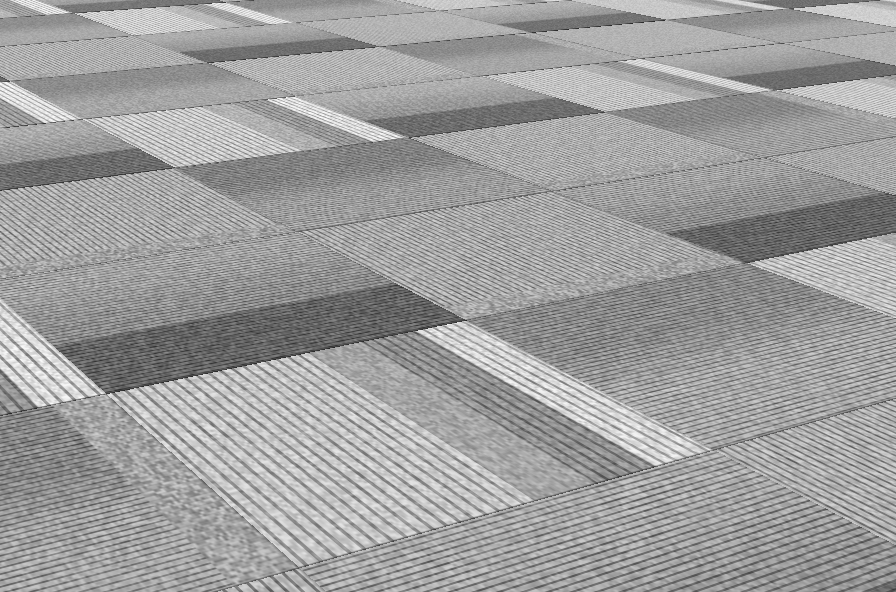
Give the GLSL for this texture, as a Shadertoy shader.

```glsl
const float PALE_THREADS = 33.0;        // threads across a pale tile
const float FINE_THREADS = 43.0;        // threads across any other tile
const vec2 TUFTS = vec2(150.0, 85.0);   // yarn tufts across one tile

float hash(vec2 p) {
    return fract(sin(dot(p, vec2(127.1, 311.7))) * 43758.5453);
}

float noise(vec2 p) {
    vec2 i = floor(p), f = fract(p);
    f = f * f * (3.0 - 2.0 * f);
    return mix(mix(hash(i), hash(i + vec2(1, 0)), f.x),
               mix(hash(i + vec2(0, 1)), hash(i + vec2(1, 1)), f.x), f.y);
}

// Smooth step at edge, softened over one pixel
float after(float x, float edge, float px) {
    return smoothstep(edge - px, edge + px, x);
}

// Dark grooves between threads, fading to their mean when too fine
float grooves(float x, float width, float px) {
    float d = abs(fract(x) - 0.5);
    float line = 1.0 - smoothstep(width * 0.5 - px * 0.6, width * 0.5 + px * 0.6, d);
    return mix(line, width, smoothstep(0.5, 1.0, px));
}

// Perspective floor: canvas fraction (y down) to tile coordinates
vec2 floorPosition(vec2 uv) {
    mat3 view = mat3(0.4167, -0.0413, 0.125,
                     0.125, 0.0748, -0.19,
                     0.521, 0.5413, 1.0);
    vec3 g = inverse(view) * vec3(uv, 1.0);
    return g.xy / g.z;
}

// Pale tile: wide light field, two grey bands, one white band
float paleTone(float s, float px) {
    float tone = mix(0.82, 0.68, after(s, 0.53, px));
    tone = mix(tone, 0.62, after(s, 0.68, px));
    return mix(tone, 0.89, after(s, 0.84, px));
}

// Shaded tile: either ends in a dark band or lightens toward the front
float shadedTone(float s, float hasDarkBand, float px) {
    float plain = mix(0.57, 0.69, smoothstep(0.3, 0.7, s));
    float dark = mix(0.72, 0.62, smoothstep(0.1, 0.6, s));
    dark = mix(dark, 0.45, after(s, 0.62, px));
    return mix(plain, dark, hasDarkBand);
}

// Thin shadow at the tile joints, deeper on the front side
float seam(vec2 f, vec2 id, vec2 px) {
    vec2 reach = vec2(0.005) + px;
    vec2 joint = 1.0 - smoothstep(vec2(0.0), reach, 1.0 - f);
    vec2 strength = vec2(0.1, 0.3) + vec2(0.25, 0.35) * vec2(hash(id), hash(id + 17.0));
    return max(joint.x * strength.x, joint.y * strength.y);
}

void mainImage(out vec4 fragColor, in vec2 fragCoord) {
    vec2 uv = fragCoord / iResolution.xy;
    vec2 pos = floorPosition(vec2(uv.x, 1.0 - uv.y));
    vec2 dx = dFdx(pos), dy = dFdy(pos);
    vec2 px = sqrt(dx * dx + dy * dy);
    vec2 id = floor(pos), f = fract(pos);

    // Quarter-turn laying: s runs across the threads, t along them
    bool turned = mod(id.x + id.y, 2.0) > 0.5;
    vec2 st = turned ? f : f.yx;
    vec2 pst = turned ? px : px.yx;

    // Tile kind
    float k = mod(id.x - 2.0 * id.y, 7.0);
    bool pale = turned && abs(k - 3.5) > 2.0;
    bool bordered = turned ? !pale : mod(id.x, 4.0) == 2.0;
    float tone = shadedTone(st.x, mod(id.x, 2.0), pst.x);
    if (turned) tone = pale ? paleTone(st.x, pst.x) : 0.73;
    tone += 0.04 * (hash(id + 5.0) - 0.5);

    // Mottled areas without grooves: a tile border or the inner grey band
    float border = bordered ? after(st.y, 0.87, pst.y) : 0.0;
    float felt = pale ? after(st.x, 0.53, pst.x) - after(st.x, 0.68, pst.x) : border;
    tone = mix(tone, 0.65, border);

    // Threads, with wavering depth
    float threads = pale ? PALE_THREADS : FINE_THREADS;
    float wear = noise(pos * 9.0);
    float depth = (pale ? 0.32 : 0.36) * (0.75 + 0.5 * wear);
    float groove = grooves(st.x * threads, 0.28, pst.x * threads);
    tone *= 1.0 - depth * groove * (1.0 - 0.8 * felt);

    // Yarn grain, weaker in the distance
    float grain = noise(pos * TUFTS) - 0.5;
    float fade = smoothstep(0.7, 3.0, max(px.x * TUFTS.x, px.y * TUFTS.y));
    tone += grain * mix(0.19, 0.09, fade) * (1.0 + 0.6 * border);
    tone += 0.03 * (wear - 0.5);

    // Distant floor catches more light
    tone += 0.05 * smoothstep(0.65, 1.0, uv.y);

    tone *= 1.0 - seam(f, id, px);
    fragColor = vec4(vec3(clamp(tone, 0.0, 1.0)), 1.0);
}
```
